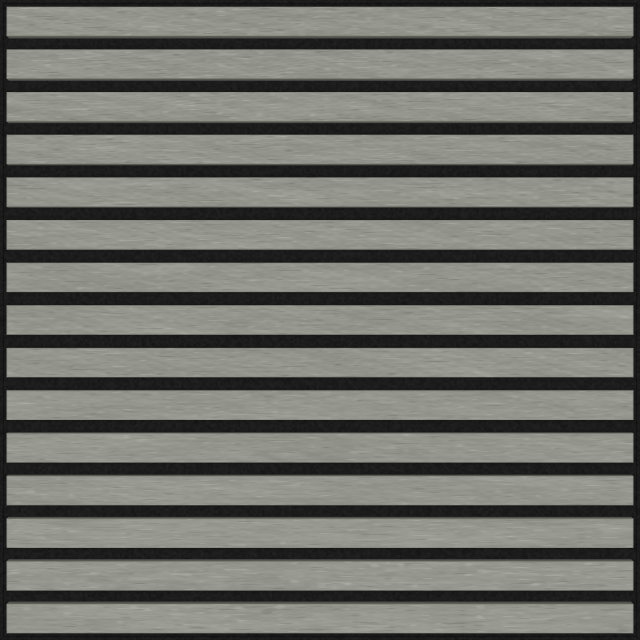
Write a Shadertoy shader that draws this texture.

```glsl
// Fifteen horizontal grey wood slats on black felt, seen straight on with slight perspective.

float hash(vec2 p) {
    return fract(sin(dot(p, vec2(127.1, 311.7))) * 43758.5453);
}

float noise(vec2 p) {
    vec2 i = floor(p), f = fract(p);
    f = f * f * (3.0 - 2.0 * f);
    return mix(mix(hash(i), hash(i + vec2(1, 0)), f.x),
               mix(hash(i + vec2(0, 1)), hash(i + vec2(1, 1)), f.x), f.y);
}

// Antialiased coverage of a signed distance
float cover(float d, float pixel) {
    return clamp(0.5 - d / pixel, 0.0, 1.0);
}

float boxDistance(vec2 p, vec2 halfSize) {
    vec2 d = abs(p) - halfSize;
    return max(d.x, d.y);
}

// Long fibres, bent a little, with pale flecks and thin dark pores
vec3 wood(vec2 p, float row) {
    p += vec2(row * 7.31, row * 3.17);
    p.y += 0.004 * noise(p * vec2(14.0, 40.0));
    float cloud = noise(p * vec2(7.0, 70.0));
    float fibre = noise(p * vec2(26.0, 270.0));
    float fine = noise(p * vec2(95.0, 520.0));
    float tone = 0.3 * cloud + 0.4 * fibre + 0.3 * fine;
    vec3 color = mix(vec3(0.535, 0.54, 0.505), vec3(0.64, 0.645, 0.61), tone);
    float fleck = smoothstep(0.72, 0.95, noise(p * vec2(48.0, 330.0) + 19.0));
    float pore = smoothstep(0.75, 0.95, noise(p * vec2(36.0, 380.0) + 53.0));
    return color + 0.045 * fleck - 0.05 * pore;
}

// Soft mottled felt
vec3 felt(vec2 p) {
    float fuzz = 0.6 * noise(p * 260.0) + 0.4 * noise(p * 510.0 + 31.0);
    return vec3(0.113 + 0.06 * (fuzz - 0.5));
}

void mainImage(out vec4 fragColor, in vec2 fragCoord) {
    vec2 uv = fragCoord / iResolution.xy;
    vec2 p = uv - 0.5;
    float pixel = 1.0 / min(iResolution.x, iResolution.y);

    // Slat row, counted from the bottom
    float row = clamp(floor(uv.y * 15.0), 0.0, 14.0);
    float centerY = (row + 0.5) / 15.0 - 0.5;
    vec2 halfSize = vec2(0.4896, 0.0229);
    vec2 q = vec2(p.x, p.y - centerY);

    // Backing with a darker rim
    vec3 color = felt(uv);
    float rim = max(abs(p.x), abs(p.y)) - 0.4945;
    color *= 1.0 - 0.3 * cover(abs(rim) - 0.001, pixel);

    // Contact shadow beside each slat
    float face = boxDistance(q, halfSize);
    color *= 1.0 - 0.18 * exp(-max(face, 0.0) * 220.0);

    // Side walls recede towards the canvas centre, mitred at the ends
    float shift = -0.0088 * centerY;
    float overhang = max(abs(q.y) - halfSize.y, 0.0);
    float side = boxDistance(vec2(abs(q.x) + overhang, q.y - shift), halfSize);
    float depth = clamp(overhang / max(abs(shift), 0.0005), 0.0, 1.0);
    vec3 sideColor = mix(vec3(0.40, 0.40, 0.375), vec3(0.25, 0.25, 0.24), depth);
    color = mix(color, sideColor, cover(side, pixel));

    // Front face with slightly worn edges
    vec3 front = wood(uv, row);
    front *= 1.0 - 0.10 * smoothstep(-0.0022, 0.0, face);
    color = mix(color, front, cover(face, pixel));

    fragColor = vec4(color, 1.0);
}
```
